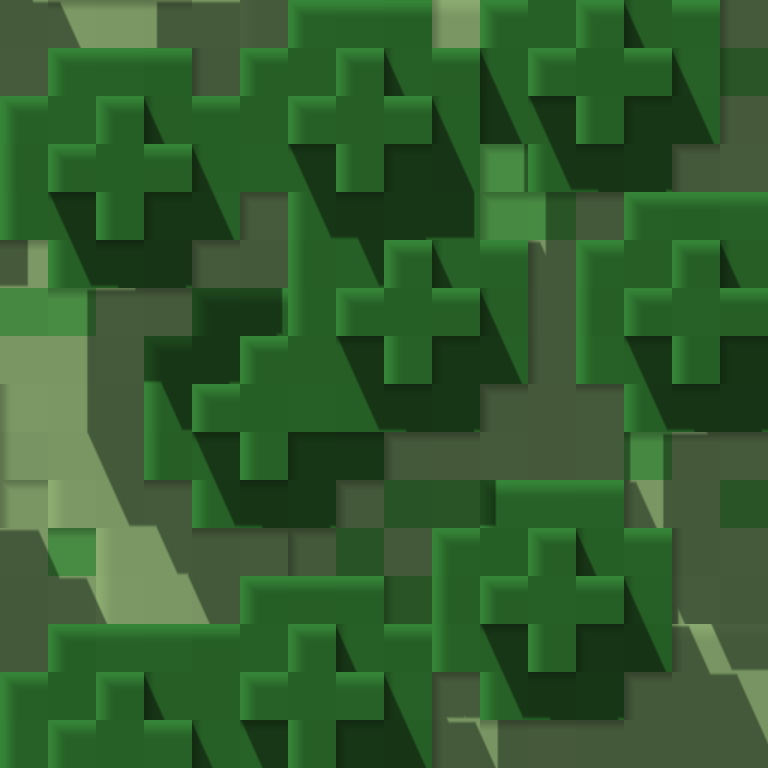
Write a three.js fragment shader that draws this pattern.

```glsl
// Blocky woodland seen from above: leaf crowns on a 16 x 16 cell grid.
// Each crown is a stack of boxes; slanted sunlight is traced through them to
// cast shadows, and height steps between cells give bevelled edges.
varying vec2 vUv;

float hash(vec2 p) {
  vec3 q = fract(p.xyx * vec3(0.1031, 0.1030, 0.0973));
  q += dot(q, q.yzx + 33.33);
  return fract((q.x + q.y) * q.z);
}

float valueNoise(vec2 p) {
  vec2 i = floor(p), f = fract(p);
  f = f * f * (3.0 - 2.0 * f);
  return mix(mix(hash(i), hash(i + vec2(1.0, 0.0)), f.x),
             mix(hash(i + vec2(0.0, 1.0)), hash(i + 1.0), f.x), f.y);
}

// Cell-aligned crown centre in xy, underside height in z
vec3 treeAt(vec2 slot) {
  vec2 jitter = vec2(hash(slot + 17.0), hash(slot + 41.0));
  vec2 centre = slot * 6.0 + vec2(mod(slot.y, 2.0) * 3.0 - 1.0, 0.0);
  return vec3(floor(centre + jitter * 4.0) + 0.5,
              3.0 + floor(hash(slot + 73.0) * 3.0));
}

float inside(vec2 p, vec2 halfSize) {
  vec2 s = step(abs(p), halfSize);
  return s.x * s.y;
}

// Height of the topmost surface: stepped ground, broad crown, or raised cross
float surfaceHeight(vec2 p) {
  float height = step(0.52, valueNoise(floor(p) * 0.3 + 60.0));
  for (int j = -1; j <= 3; j++) {
    for (int i = -1; i <= 3; i++) {
      vec3 tree = treeAt(vec2(float(i), float(j)));
      vec2 q = p - tree.xy;
      float crown = max(inside(q, vec2(2.5, 1.5)), inside(q, vec2(1.5, 2.5)));
      float cross = max(inside(q, vec2(1.5, 0.5)), inside(q, vec2(0.5, 1.5)));
      height = max(height, crown * (tree.z + 2.0));
      height = max(height, cross * (tree.z + 4.0));
    }
  }
  return height;
}

// Soft-edged test of the sun ray from p against one box, low to high above p
float blocked(vec2 p, vec2 halfSize, float low, float high) {
  vec2 sun = vec2(-0.45, 1.0);
  vec2 a = (-halfSize - p) / sun, b = (halfSize - p) / sun;
  vec2 enter = min(a, b), leave = max(a, b);
  float near = max(max(enter.x, enter.y), max(low, 0.0));
  float far = min(min(leave.x, leave.y), high);
  return smoothstep(0.0, 0.09, far - near);
}

float shadowAt(vec2 p, float z) {
  float shade = 0.0;
  for (int j = -1; j <= 3; j++) {
    for (int i = -1; i <= 3; i++) {
      vec3 tree = treeAt(vec2(float(i), float(j)));
      vec2 q = p - tree.xy;
      float low = tree.z - z;
      shade = max(shade, blocked(q, vec2(2.5, 1.5), low, low + 2.0));
      shade = max(shade, blocked(q, vec2(1.5, 2.5), low, low + 2.0));
      shade = max(shade, blocked(q, vec2(1.5, 0.5), low + 2.0, low + 4.0));
      shade = max(shade, blocked(q, vec2(0.5, 1.5), low + 2.0, low + 4.0));
    }
  }
  return shade;
}

vec3 woodland(vec2 p) {
  vec2 cell = floor(p), centre = cell + 0.5, f = fract(p);
  float height = surfaceHeight(centre);
  float shade = shadowAt(p, height);
  float isLeaf = step(2.5, height);

  // Ground with scattered tufts, and leaves, each in sun and shade
  float tuft = step(hash(cell + 130.0), 0.19);
  vec3 sunny = mix(vec3(0.48, 0.59, 0.39), vec3(0.28, 0.54, 0.26), tuft);
  vec3 shaded = mix(vec3(0.27, 0.35, 0.23), vec3(0.16, 0.33, 0.15), tuft);
  sunny = mix(sunny, vec3(0.15, 0.375, 0.15), isLeaf);
  shaded = mix(shaded, vec3(0.09, 0.21, 0.085), isLeaf);
  vec3 color = mix(sunny, shaded, shade);
  color *= 0.98 + 0.04 * hash(cell + 210.0);

  // Bright rims face up and left; taller neighbours there leave a dark seam
  float stepUp = height - surfaceHeight(centre + vec2(0.0, 1.0));
  float stepLeft = height - surfaceHeight(centre - vec2(1.0, 0.0));
  float nearTop = 1.0 - f.y, nearLeft = f.x;
  float rim = max(step(0.5, stepUp) * (1.0 - smoothstep(0.0, 0.4, nearTop)),
                  step(0.5, stepLeft) * (1.0 - smoothstep(0.0, 0.4, nearLeft)));
  float seam = max(step(0.5, -stepUp) * (1.0 - smoothstep(0.0, 0.25, nearTop)),
                   step(0.5, -stepLeft) * (1.0 - smoothstep(0.0, 0.25, nearLeft)));
  vec3 rimColor = mix(color * 1.13, vec3(0.21, 0.52, 0.22), isLeaf * (1.0 - 0.6 * shade));
  color = mix(color, rimColor, rim * (1.0 - 0.5 * shade));
  return color * (1.0 - 0.22 * seam);
}

void main() {
  // Two diagonal samples soften the block edges
  vec2 offset = vec2(0.0006);
  vec3 color = 0.5 * (woodland((vUv - offset) * 16.0) + woodland((vUv + offset) * 16.0));
  gl_FragColor = vec4(color, 1.0);
}
```
